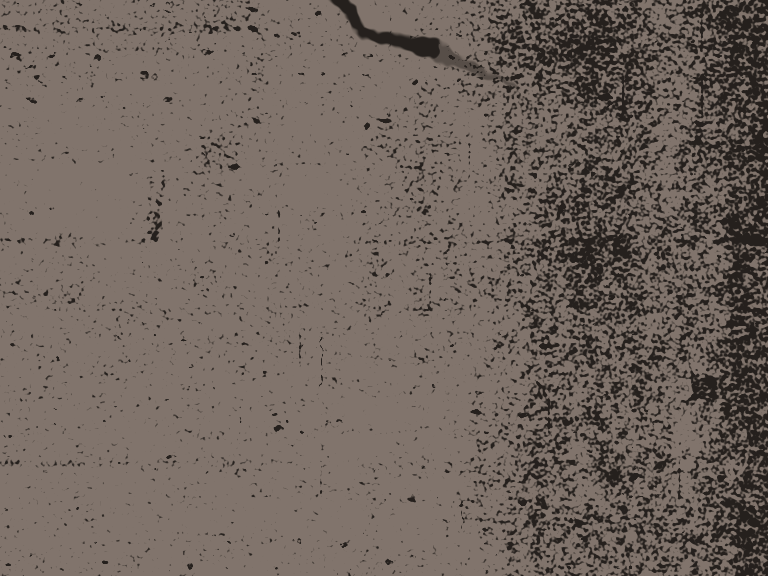
This texture is drawn by a WebGL 2 fragment shader. Its source:

```glsl
#version 300 es
precision highp float;
uniform vec2 u_resolution;
out vec4 fragColor;

const vec3 CONCRETE = vec3(0.505, 0.455, 0.422);
const vec3 SOOT = vec3(0.145, 0.127, 0.115);

float hash(vec2 c) {
    vec3 q = fract(c.xyx * vec3(0.1031, 0.103, 0.0973));
    q += dot(q, q.yzx + 33.33);
    return fract((q.x + q.y) * q.z);
}

float corner(vec2 cell, vec2 offset) {
    float a = 6.2832 * hash(cell);
    return dot(vec2(cos(a), sin(a)), offset);
}

float gradientNoise(vec2 p) {
    vec2 i = floor(p), f = p - i, e = vec2(1.0, 0.0);
    vec2 u = f * f * f * (f * (f * 6.0 - 15.0) + 10.0);
    float low = mix(corner(i, f), corner(i + e, f - e), u.x);
    float high = mix(corner(i + e.yx, f - e.yx), corner(i + 1.0, f - 1.0), u.x);
    return mix(low, high, u.y);
}

vec2 rotate(vec2 p, float a) {
    return mat2(cos(a), sin(a), -sin(a), cos(a)) * p;
}

float stain(vec2 p, vec2 centre, vec2 size) {
    vec2 q = (p - centre) / size;
    return exp(-dot(q, q));
}

float seam(float y, float level, float width) {
    float d = (y - level) / width;
    return exp(-d * d);
}

// Soft line from a to b whose radius runs from r.x to r.y
float stroke(vec2 p, vec2 a, vec2 b, vec2 r, float soft) {
    vec2 ab = b - a;
    float t = clamp(dot(p - a, ab) / dot(ab, ab), 0.0, 1.0);
    float d = length(p - a - ab * t) - mix(r.x, r.y, t);
    return 1.0 - smoothstep(-soft, soft, d);
}

float crack(vec2 p) {
    vec3 path[7] = vec3[7](vec3(0.58, 1.01, 0.014), vec3(0.607, 0.982, 0.011),
        vec3(0.63, 0.943, 0.009), vec3(0.69, 0.928, 0.011), vec3(0.748, 0.916, 0.018),
        vec3(0.83, 0.878, 0.006), vec3(0.90, 0.850, 0.002));
    float mask = 0.0;
    for (int i = 0; i < 6; i++) {
        vec2 radii = vec2(path[i].z, path[i + 1].z);
        float strength = i < 4 ? 1.0 : 0.45;
        mask = max(mask, strength * stroke(p, path[i].xy, path[i + 1].xy, radii, 0.003));
    }
    return mask;
}

// One flattened pit in some of the cells of a grid
float pits(vec2 p, float scale, float share) {
    vec2 cell = floor(p * scale);
    vec2 centre = 0.3 + 0.4 * vec2(hash(cell + 7.0), hash(cell + 19.0));
    vec2 q = (fract(p * scale) - centre) * vec2(0.8, 1.3);
    float radius = 0.07 + 0.14 * hash(cell + 31.0);
    return step(hash(cell), share) * (1.0 - smoothstep(radius * 0.6, radius * 1.2, length(q)));
}

// Thin vertical runs in tall cells
float drips(vec2 p, float share) {
    vec2 g = p * vec2(30.0, 9.0), cell = floor(g), f = fract(g);
    float x = 0.2 + 0.6 * hash(cell + 3.0);
    float run = 1.0 - smoothstep(0.15, 0.4, abs(f.y - 0.5));
    return step(hash(cell + 11.0), share) * run * (1.0 - smoothstep(0.02, 0.08, abs(f.x - x)));
}

// Broad soot level: about -0.6 is clean, above 0 is mostly dark
float sootLevel(vec2 p, float dirty) {
    float level = mix(-0.62, -0.14, dirty);
    level += 0.32 * smoothstep(1.19, 1.32, p.x);
    level += 0.17 * smoothstep(0.80, 0.98, p.y) * (1.0 - smoothstep(0.4, 0.6, p.x));
    level += 0.10 * seam(p.y, 0.47, 0.11) * (1.0 - dirty);
    level += 0.30 * stain(p, vec2(0.98, 0.91), vec2(0.20, 0.10));
    level += 0.18 * stain(p, vec2(1.05, 0.60), vec2(0.09, 0.16));
    level += 0.30 * stain(p, vec2(0.375, 0.71), vec2(0.04, 0.07));
    level += 0.32 * stain(p, vec2(0.72, 0.72), vec2(0.09, 0.16));
    level += 0.25 * stain(p, vec2(0.452, 0.86), vec2(0.015, 0.06));
    level -= 0.22 * stain(p, vec2(1.15, 0.80), vec2(0.025, 0.22));
    level -= 0.16 * stain(p, vec2(0.82, 0.74), vec2(0.025, 0.12));
    level -= 0.20 * stain(p, vec2(1.20, 0.23), vec2(0.09, 0.06));
    level -= 0.14 * stain(p, vec2(0.14, 0.66), vec2(0.13, 0.07));
    return level;
}

float seams(vec2 p) {
    float top = seam(p.y, 0.949, 0.006) * (1.0 - smoothstep(0.35, 0.6, p.x));
    float middle = seam(p.y, 0.581, 0.006) * mix(0.85, 0.4, smoothstep(0.1, 0.25, p.x));
    float lower = seam(p.y, 0.194, 0.006) * mix(1.0, 0.45, smoothstep(0.13, 0.25, p.x));
    lower *= 1.0 - 1.6 * smoothstep(0.9, 1.2, p.x);
    return 0.38 * (top + middle + lower);
}

float marks(vec2 p) {
    float m = 0.65 * stroke(p, vec2(0.264, 0.69), vec2(0.259, 0.60), vec2(0.003), 0.005);
    m += 0.7 * stroke(p, vec2(0.286, 0.70), vec2(0.269, 0.59), vec2(0.003, 0.009), 0.006);
    m += 0.8 * stroke(p, vec2(0.557, 0.42), vec2(0.557, 0.33), vec2(0.001), 0.0015);
    m += 0.7 * stroke(p, vec2(0.801, 0.13), vec2(0.803, 0.08), vec2(0.001), 0.002);
    m += 0.6 * stroke(p, vec2(1.28, 0.582), vec2(1.34, 0.580), vec2(0.006), 0.005);
    vec2 box = abs(rotate(p - vec2(1.222, 0.326), 0.12)) - vec2(0.023, 0.022);
    m += 0.45 * (1.0 - smoothstep(-0.003, 0.003, max(box.x, box.y)));
    m += 0.7 * stain(p, vec2(1.062, 0.175), vec2(0.016));
    m += 0.6 * stain(p, vec2(1.146, 0.192), vec2(0.010, 0.014));
    m += 0.6 * stain(p, vec2(1.033, 0.274), vec2(0.013));
    return m;
}

void main() {
    vec2 p = gl_FragCoord.xy / u_resolution.y;
    float wobble = gradientNoise(p * 55.0);
    vec2 rough = p + 0.009 * vec2(wobble, gradientNoise(p * 48.0 + 40.0));
    float dirty = smoothstep(0.72, 0.98, p.x + 0.06 * gradientNoise(p * vec2(9.0, 5.0)));

    // Grain: fine speckle, horizontal flecks and coarse relief
    float grain = 0.95 * gradientNoise(rotate(p, 0.5) * 155.0);
    grain += 0.65 * gradientNoise(rotate(p, 0.08) * vec2(62.0, 125.0));
    grain += mix(0.25, 0.5, dirty) * gradientNoise(rotate(p, -0.6) * vec2(36.0, 60.0));
    grain += 0.25 * gradientNoise(p * vec2(13.0, 17.0));

    // Weathering: vertical streaks and horizontal courses
    float level = sootLevel(p, dirty) + seams(rough);
    level += 0.22 * gradientNoise(p * vec2(32.0, 3.0)) * smoothstep(0.3, 0.7, p.x);
    level += 0.22 * gradientNoise(p * vec2(4.0, 42.0)) * (1.0 - dirty);

    // Pits and drips, most of them near the upper left
    float pitted = 0.07 + 0.18 * smoothstep(0.75, 0.9, p.y) * (1.0 - dirty);
    level += 0.8 * pits(rough, 26.0, pitted) + 0.5 * pits(rough + 3.7, 47.0, 0.12);
    level += 0.5 * drips(p, 0.05) + marks(rough);

    float ink = smoothstep(-0.24, 0.26, level + grain);
    ink = max(ink, crack(rough));
    fragColor = vec4(mix(CONCRETE, SOOT, ink), 1.0);
}
```
